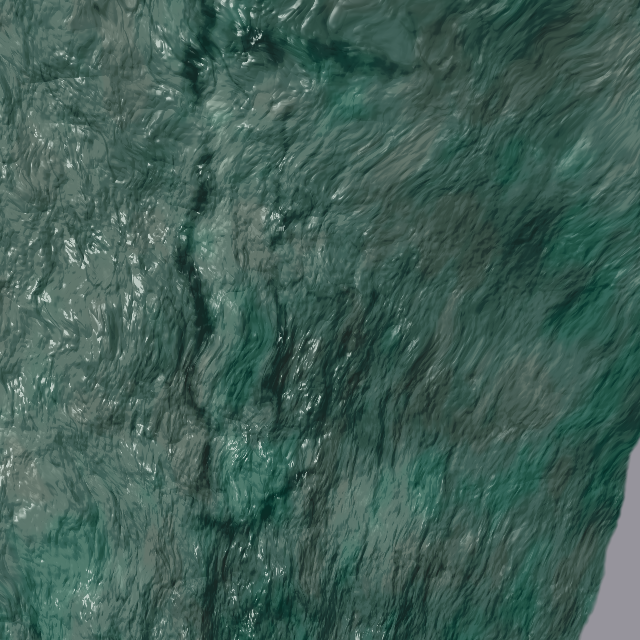
Give the GLSL for this texture, as a WebGL 1 fragment shader.

```glsl
precision highp float;
// Glossy green fibrous rock before a plain grey backdrop at the lower right.
// Smooth and creased noise, stretched along a leaning grain, forms a height
// field lit for tone and wet glints; ragged grooves and ledges add shadows.
uniform vec2 u_resolution;

const vec3 SHADOW   = vec3(0.10, 0.22, 0.20);
const vec3 DEEP     = vec3(0.18, 0.31, 0.27);
const vec3 MIDDLE   = vec3(0.25, 0.38, 0.35);
const vec3 PALE     = vec3(0.36, 0.47, 0.43);
const vec3 SHEEN    = vec3(0.56, 0.65, 0.60);
const vec3 GLINT    = vec3(0.80, 0.85, 0.82);
const vec3 BACKDROP = vec3(0.59, 0.58, 0.61);
const vec3 EMERALD_TINT = vec3(-0.055, 0.015, 0.0);
const vec3 EARTH_TINT   = vec3(0.03, -0.008, -0.008);
const vec3 LIGHT = vec3(-0.42, 0.58, 0.70);

const float BASE_TONE = 0.46;
const float RELIEF_GAIN = 0.78;
const float SPECKLE = 0.30;
const float GLOSS = 1.35;
const float SLOPE_STEP = 0.0010;
const float EDGE_SOFTNESS = 0.004;

float hash(vec2 p) {
  vec3 q = fract(p.xyx * 0.1031);
  q += dot(q, q.yzx + 33.33);
  return fract((q.x + q.y) * q.z);
}

float noise(vec2 p) {
  vec2 cell = floor(p), f = fract(p);
  f = f * f * f * (f * (f * 6.0 - 15.0) + 10.0);
  return mix(mix(hash(cell), hash(cell + vec2(1.0, 0.0)), f.x),
             mix(hash(cell + vec2(0.0, 1.0)), hash(cell + 1.0), f.x), f.y);
}

// Octaves are turned a little so that no lattice lines show.
// Sharpness 0 gives soft swells, 1 gives facets that meet in creases.
float layers(vec2 p, float sharpness) {
  float sum = 0.0, amp = 0.533;
  for (int i = 0; i < 4; i++) {
    float n = noise(p);
    sum += amp * mix(n, abs(2.0 * n - 1.0), sharpness);
    p = mat2(1.98, 0.45, -0.45, 1.98) * p + vec2(17.3, 9.1);
    amp *= 0.5;
  }
  return sum;
}

float fbm(vec2 p) { return layers(p, 0.0); }

// Shears the plane so that fibres lean further right across the rock.
vec2 grain(vec2 p) {
  float lean = mix(-0.15, 0.5, smoothstep(0.05, 1.0, p.x));
  vec2 q = vec2(p.x - lean * (p.y - 0.5), p.y);
  q += 0.045 * (vec2(noise(p * 6.0), noise(p * 6.0 + 31.7)) - 0.5);
  return q + 0.014 * (vec2(noise(p * 19.0 + 7.0), noise(p * 19.0 + 51.0)) - 0.5);
}

// 1 on the rugged left, falling to 0 on the smoother right.
float ruggedness(vec2 p) {
  return 1.0 - smoothstep(0.4, 0.75, p.x + 0.2 * (p.y - 0.5));
}

float height(vec2 p) {
  vec2 q = grain(p);
  float rugged = ruggedness(p);
  float h = mix(0.035, 0.085, rugged) * fbm(q * vec2(8.0, 4.5));
  h += mix(0.006, 0.0145, rugged) * layers(q * vec2(25.0, 14.0) + 5.0, 0.85);
  h += 0.0020 * noise(q * vec2(105.0, 38.0));
  return h + mix(0.0014, 0.0022, rugged) * noise(q * vec2(180.0, 130.0));
}

// Broken hairline cracks where a noise field crosses its middle value.
float cracks(vec2 q, vec2 scale, float width) {
  float broken = smoothstep(0.42, 0.62, noise(q * scale * 0.9 + 63.0));
  return broken * (1.0 - smoothstep(0.0, width, abs(fbm(q * scale + 40.0) - 0.5)));
}

float line(float d, float width) {
  return exp(-d * d / (width * width));
}

// Shadow along the two long grooves and under the two ledges.
float crevices(vec2 p) {
  float ragged = 0.07 * (fbm(p * 10.0) - 0.5) + 0.03 * (fbm(p * 37.0 + 9.0) - 0.5);
  float breaks = smoothstep(0.25, 0.48, fbm(p * 15.0 + 80.0));
  float mainX = p.x - 0.315 - 0.012 * sin(9.0 * p.y) + ragged;
  float sideX = p.x - 0.45 - 0.02 * sin(7.0 * p.y + 1.0) + ragged;
  float lowY = p.y - 0.245 - 0.06 * sin(14.0 * p.x) + ragged;
  float highY = p.y - 0.915 + 0.15 * (p.x - 0.5) + 1.3 * ragged;
  float s = 0.70 * line(mainX, 0.012) * smoothstep(0.15, 0.3, p.y);
  s += 0.50 * line(sideX, 0.008) * smoothstep(0.25, 0.4, p.y);
  s += 0.65 * line(lowY, 0.014) * smoothstep(0.27, 0.33, p.x) * smoothstep(0.64, 0.5, p.x);
  s += 0.50 * line(highY, 0.017) * smoothstep(0.3, 0.37, p.x) * smoothstep(0.75, 0.6, p.x);
  return s * breaks - 0.26 * line(mainX - 0.035, 0.018) * smoothstep(0.2, 0.3, p.y);
}

vec3 toneRamp(float t) {
  vec3 c = mix(SHADOW * 0.75, SHADOW, smoothstep(-0.2, 0.1, t));
  c = mix(c, DEEP, smoothstep(0.1, 0.35, t));
  c = mix(c, MIDDLE, smoothstep(0.35, 0.6, t));
  c = mix(c, PALE, smoothstep(0.6, 0.82, t));
  return mix(c, SHEEN, smoothstep(0.9, 1.3, t));
}

vec3 rock(vec2 p) {
  float h = height(p);
  vec2 slope = vec2(height(p + vec2(SLOPE_STEP, 0.0)) - h,
                    height(p + vec2(0.0, SLOPE_STEP)) - h) / SLOPE_STEP;
  vec3 normal = normalize(vec3(-slope, 1.0));
  vec3 light = normalize(LIGHT);
  vec2 q = grain(p);
  float rugged = ruggedness(p);

  // Broad light and dark areas, relief shading, fine speckle, thin cracks.
  vec2 fromPale = (p - vec2(0.08, 0.62)) * vec2(3.8, 2.6);
  float paleArea = exp(-dot(fromPale, fromPale));
  float tone = BASE_TONE + RELIEF_GAIN * (dot(normal, light) - light.z);
  tone += 0.75 * (fbm(p * 5.0 + 11.0) - 0.5) + 0.30 * paleArea + 0.14 * rugged;
  tone += SPECKLE * (fbm(q * vec2(95.0, 48.0)) - 0.5);
  float crack = cracks(q, vec2(13.0, 4.5), 0.028) + 0.8 * cracks(q + 3.0, vec2(31.0, 11.0), 0.04);
  tone -= crevices(p) + 0.30 * crack * mix(0.5, 1.0, rugged);

  // Mineral hue patches.
  float hue = fbm(q * vec2(13.0, 8.0) + 70.0);
  vec3 color = toneRamp(tone);
  color += EMERALD_TINT * smoothstep(0.50, 0.75, hue) * (1.0 - 0.7 * paleArea);
  color += EARTH_TINT * max(smoothstep(0.44, 0.28, hue), 0.6 * paleArea);

  // Small wet glints, mostly on the rugged side.
  vec3 halfway = normalize(light + vec3(0.0, 0.0, 1.0));
  float wet = smoothstep(0.43, 0.60, fbm(p * 10.0 + 23.0)) * mix(0.2, 1.0, rugged) + 0.6 * paleArea;
  float spec = pow(max(dot(normal, halfway), 0.0), 40.0);
  float fleck = smoothstep(0.48, 0.66, fbm(q * vec2(62.0, 46.0) + 3.0));
  return mix(color, GLINT, clamp(GLOSS * wet * spec * fleck, 0.0, 0.85));
}

void main() {
  vec2 p = gl_FragCoord.xy / u_resolution;
  float rim = 0.91 + 0.28 * p.y + 0.025 * (fbm(p * 14.0) - 0.5);
  float outside = smoothstep(-EDGE_SOFTNESS, EDGE_SOFTNESS, p.x - rim);
  gl_FragColor = vec4(mix(rock(p), BACKDROP, outside), 1.0);
}
```
